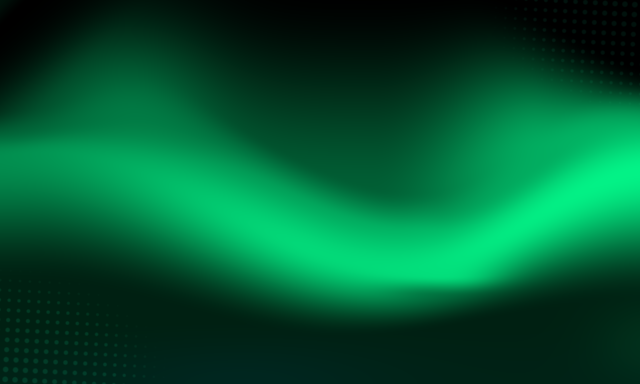
Give the GLSL for this background, as a Shadertoy shader.

```glsl
// A glowing green ribbon sweeps across a near-black field, with halftone corners.
// Each column is shaded by its height relative to three smooth curves: the crest,
// the upper fold and the lower hem. Soft glows and dot grids complete the scene.

const vec3 RIBBON_TINT = vec3(0.012, 1.0, 0.555);
const vec3 TEAL_TINT   = vec3(0.0, 0.025, 0.055);
const vec3 DOT_TINT    = vec3(0.01, 0.16, 0.11);
const float BASE_LEVEL = 0.125;   // light below the ribbon
const float PLUME_LEVEL = 0.25;   // haze at the upper left
const float DOT_PITCH  = 0.0258;  // in canvas heights
const float DOT_RADIUS = 0.29;    // in grid cells
const float DOT_TILT   = 0.05;

float bell(float x, float centre, float width) {
    float d = (x - centre) / width;
    return exp(-d * d);
}

// Line of greatest brightness
float crestHeight(float x) {
    return 0.585 + 0.015 * smoothstep(-0.05, 0.07, x)
         - 0.30 * smoothstep(0.07, 0.63, x)
         + 0.26 * smoothstep(0.63, 1.03, x);
}

// Upper border of the ribbon
float foldHeight(float x) {
    return 0.66 + 0.04 * smoothstep(0.0, 0.2, x)
         - 0.25 * smoothstep(0.20, 0.64, x)
         + 0.25 * smoothstep(0.68, 1.0, x);
}

// Lower end of the ribbon's fade
float hemHeight(float x) {
    return 0.26 - 0.14 * smoothstep(0.05, 0.53, x)
         + 0.095 * smoothstep(0.53, 1.0, x);
}

// Diffuse light above the ribbon
float upperGlow(vec2 p) {
    float top = 1.03 - 0.22 * smoothstep(0.72, 1.05, p.x);
    float bottom = 0.46 + 0.15 * smoothstep(0.6, 0.85, p.x);
    float strength = 0.38 + 0.30 * smoothstep(0.58, 0.86, p.x)
                   + 0.17 * smoothstep(0.84, 1.0, p.x);
    float glow = strength * (1.0 - smoothstep(bottom, top, p.y));
    glow += PLUME_LEVEL * bell(p.x, 0.2, 0.14) * bell(p.y, 0.74, 0.24);
    float corner = p.x + 0.6 * (1.0 - p.y);
    glow *= smoothstep(0.04, 0.24, corner);
    return glow + 0.07 * (1.0 - smoothstep(0.0, 0.045, corner));
}

// Brightness on the upper side of the crest
float upperSide(vec2 p, float crest, float peak) {
    float fold = foldHeight(p.x);
    float rim = mix(0.44, 0.68, smoothstep(0.0, 0.8, p.x));
    float softness = 0.052 + 0.06 * bell(p.x, 0.24, 0.1)
                   + 0.035 * smoothstep(0.65, 0.85, p.x);
    float climb = smoothstep(0.0, 1.0, (p.y - crest) / (fold - crest));
    float inside = 1.0 - smoothstep(fold - softness, fold + softness, p.y);
    return mix(upperGlow(p), mix(peak, rim, climb), inside);
}

// Brightness on the lower side, with a crisper shelf under the trough
float lowerSide(vec2 p, float crest, float peak) {
    float t = (crest - p.y) / (crest - hemHeight(p.x));
    float fade = 1.0 - smoothstep(0.0, 1.0, t);
    float shelfLine = 0.252 + 0.6 * (p.x - 0.7) * (p.x - 0.7);
    float shelf = 0.58 * smoothstep(shelfLine - 0.022, shelfLine + 0.03, p.y)
                + 0.42 * (1.0 - smoothstep(0.4, 1.0, t));
    fade = mix(fade, shelf, 0.85 * bell(p.x, 0.69, 0.085));
    float base = BASE_LEVEL + 0.06 * bell(p.x, 1.02, 0.09) * bell(p.y, 0.11, 0.11);
    return mix(base, peak, fade);
}

// Staggered dots that shrink away from a corner; reach is in canvas heights
float halftone(vec2 fromCorner, vec2 reach, float pixel) {
    float size = 1.0 - length(fromCorner / reach);
    vec2 grid = fromCorner / DOT_PITCH;
    grid += DOT_TILT * vec2(-grid.y, grid.x);
    float cellDistance = length(fract(grid) - 0.5);
    float radius = DOT_RADIUS * sqrt(max(size, 0.0));
    float blur = pixel / DOT_PITCH;
    float dots = 1.0 - smoothstep(radius - blur, radius + blur, cellDistance);
    return dots * smoothstep(0.0, 0.35, size);
}

void mainImage(out vec4 fragColor, in vec2 fragCoord) {
    vec2 p = fragCoord / iResolution.xy;
    float aspect = iResolution.x / iResolution.y;
    float pixel = 1.0 / iResolution.y;

    // Ribbon and surrounding light
    float crest = crestHeight(p.x);
    float peak = 0.55 + 0.30 * smoothstep(-0.05, 0.5, p.x)
               + 0.10 * smoothstep(0.5, 1.0, p.x);
    float light = p.y > crest ? upperSide(p, crest, peak)
                              : lowerSide(p, crest, peak);
    vec3 color = RIBBON_TINT * light;

    // Cool tint along the bottom
    color += TEAL_TINT * (1.0 - smoothstep(0.0, 0.18, p.y))
           * (0.25 + 0.75 * bell(p.x, 0.38, 0.22));

    // Halftone corners
    vec2 lowerLeft = vec2(p.x * aspect, p.y);
    vec2 upperRight = vec2((1.0 - p.x) * aspect, 1.0 - p.y);
    color += DOT_TINT * 0.65 * halftone(lowerLeft, vec2(0.46, 0.32), pixel);
    color += DOT_TINT * 0.45 * halftone(upperRight, vec2(0.42, 0.31), pixel);

    fragColor = vec4(clamp(color, 0.0, 1.0), 1.0);
}
```
